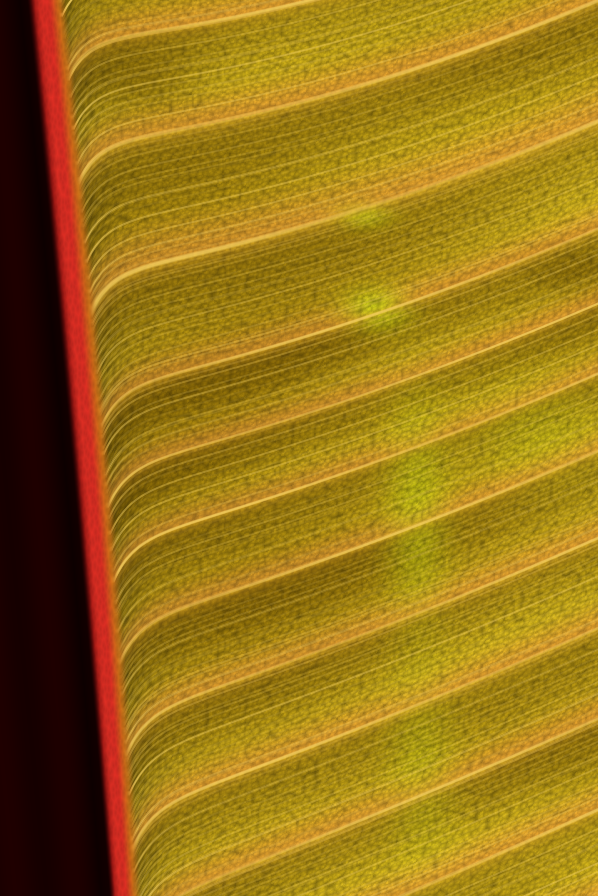
Give the GLSL for this texture, as a WebGL 1 fragment shader.

```glsl
precision highp float;
// A backlit leaf: dark ground, glowing red midrib and curved veins over grainy tissue.
uniform vec2 u_resolution;

const vec3 GROUND = vec3(0.12, 0.0, 0.0);
const vec3 RIB_DARK = vec3(0.42, 0.03, 0.03);
const vec3 RIB_RED = vec3(0.82, 0.17, 0.13);
const vec3 RIB_ORANGE = vec3(0.78, 0.42, 0.09);
const vec3 SHADE = vec3(0.40, 0.30, 0.01);
const vec3 OLIVE = vec3(0.60, 0.48, 0.05);
const vec3 GOLD = vec3(0.75, 0.65, 0.10);
const vec3 TAN = vec3(0.78, 0.53, 0.17);
const vec3 LIME = vec3(0.68, 0.76, 0.06);
const vec3 VEIN = vec3(0.96, 0.82, 0.38);
const float HOOK_DROP = 0.038;    // how far veins dip beside the midrib
const float HOOK_REACH = 0.024;   // how quickly that dip fades out
const float VEIN_SPACING = 0.1035;
const float GRAIN_SIZE = 0.0048;

float hash(vec2 p) {
  p = fract(p * vec2(0.1031, 0.1137));
  p += dot(p, p.yx + 33.33);
  return fract((p.x + p.y) * p.x * 17.0 + p.y * 41.0);
}

// Cellular noise: distance to the nearest scattered point.
float cells(vec2 p) {
  vec2 id = floor(p), f = fract(p);
  float nearest = 2.0;
  for (int j = -1; j <= 1; j++) {
    for (int i = -1; i <= 1; i++) {
      vec2 o = vec2(float(i), float(j));
      vec2 seed = vec2(hash(id + o), hash(id + o + 57.0));
      nearest = min(nearest, length(o + seed - f));
    }
  }
  return nearest;
}

// Layered sines for broad, soft tonal drift, about -1 to 1.
float drift(vec2 p) {
  return (sin(p.x + 1.7 * sin(p.y * 0.8)) + sin(p.y * 1.3 + 1.4 * sin(p.x * 0.7 + 2.0))) * 0.5;
}

float blob(vec2 p, vec2 centre, vec2 size) {
  vec2 q = (p - centre) / size;
  return exp(-dot(q, q));
}

// One irregular thin line in each of the repeats across the vein coordinate.
float fineVeins(float v, float repeats, float width, float stretch, float seed) {
  float id = floor(v * repeats);
  float offset = mix(0.25, 0.75, hash(vec2(id, seed)));
  float dist = abs(fract(v * repeats) - offset) / (repeats * stretch);
  float strength = mix(0.2, 1.0, hash(vec2(id, seed + 9.0)));
  return strength * (1.0 - smoothstep(width * 0.25, width, dist));
}

void main() {
  vec2 p = gl_FragCoord.xy / u_resolution.y;
  float pixel = 1.0 / u_resolution.y;
  float bow = 4.0 * p.y * (1.0 - p.y);
  float ribEdge = mix(0.125, 0.034, p.y) + 0.003 * bow;
  float leafEdge = mix(0.152, 0.068, p.y) + 0.006 * bow;
  float d = max(p.x - leafEdge, 0.0);

  // Vein coordinate: constant along each curved vein.
  float x = p.x - 0.4;
  float level = p.y - 0.35 * x;
  float slope = 0.42 - 0.14 * level;
  float curve = 0.06 + 0.2 * level;
  float hook = HOOK_DROP * exp(-d / HOOK_REACH);
  float v = p.y - slope * x - curve * x * x + hook;
  float stretch = length(vec2(slope + 2.0 * curve * x + hook / HOOK_REACH, 1.0));
  float crowd = (v - 0.66) / 0.17;
  float order = (v + 0.02) / VEIN_SPACING + 0.6 * exp(-crowd * crowd);
  float ramp = fract(order);
  float veinDist = abs(fract(order + 0.5) - 0.5) * VEIN_SPACING / stretch;

  // Pleated tissue: tan above each vein, darkest just under the next.
  float pleat = smoothstep(0.1, 0.85, ramp) * (1.0 - smoothstep(0.93, 1.0, ramp));
  float tone = drift(vec2(p.x * 9.0, v * 19.0));
  float middle = blob(p, vec2(0.22, 0.50), vec2(0.25, 0.27));
  vec3 leaf = mix(GOLD, OLIVE, clamp(0.32 + 0.3 * tone + 0.6 * middle, 0.0, 1.0));
  leaf = mix(leaf, TAN * (1.0 - 0.14 * middle), 0.75 * (1.0 - smoothstep(0.0, 0.4, ramp)));
  leaf = mix(leaf, SHADE, pleat * (0.48 + 0.2 * middle + 0.12 * tone));
  float murk = blob(p, vec2(0.65, 0.70), vec2(0.06, 0.025))
    + blob(p, vec2(0.16, 0.91), vec2(0.06, 0.04));
  leaf = mix(leaf, SHADE, 0.5 * murk);

  // Green light showing through in patches.
  float glow = 0.8 * blob(p, vec2(0.42, 0.655), vec2(0.035, 0.022))
    + 0.6 * blob(p, vec2(0.405, 0.76), vec2(0.03, 0.014))
    + 0.45 * blob(p, vec2(0.465, 0.43), vec2(0.035, 0.12))
    + 0.3 * blob(p, vec2(0.47, 0.14), vec2(0.04, 0.10))
    + 0.25 * blob(p, vec2(0.60, 0.52), vec2(0.08, 0.06));
  leaf = mix(leaf, LIME, min(glow, 0.8));

  // Grain, stretched a little along the veins.
  float grain = cells(vec2(p.x * 0.75, v) / GRAIN_SIZE);
  float speck = hash(floor(vec2(p.x, v) * 360.0));
  leaf *= 1.0 + 0.38 * (0.5 - grain) + 0.12 * (speck - 0.5);

  // Shadow beside the midrib, then the fine and main veins.
  float nearRib = exp(-d / 0.026);
  leaf *= 1.0 - 0.30 * nearRib;
  float thin = max(0.0016, pixel);
  float fine = 0.38 * fineVeins(v, 58.0, thin, stretch, 3.0)
    + 0.22 * fineVeins(v, 120.0, thin, stretch, 11.0);
  leaf = mix(leaf, VEIN, fine * (1.0 + 0.7 * nearRib));
  float shine = 0.55 + 0.2 * sin(p.x * 11.0 + floor(order + 0.5) * 2.3);
  leaf = mix(leaf, TAN * 1.08, 0.45 * exp(-veinDist / 0.007));
  leaf = mix(leaf, VEIN, shine * (1.0 - smoothstep(0.0005, max(0.0026, 1.3 * pixel), veinDist)));

  // Midrib: dark left rim, red body, orange seam against the leaf.
  float across = (p.x - ribEdge) / (leafEdge - ribEdge);
  vec3 rib = mix(RIB_DARK, RIB_RED, smoothstep(-0.1, 0.35, across));
  rib = mix(rib, RIB_ORANGE, smoothstep(0.55, 0.95, across));
  rib *= 0.93 + 0.14 * cells(p / vec2(0.004, 0.009));
  vec3 ground = GROUND * (0.85 + 0.15 * sin(p.x * 90.0 + p.y * 9.0));
  ground *= 1.0 - 0.45 * exp(-abs(p.x - ribEdge + 0.012) / 0.012);

  vec3 color = mix(ground, rib, smoothstep(-0.12, 0.16, across));
  color = mix(color, leaf, smoothstep(-0.005, 0.007, p.x - leafEdge));
  gl_FragColor = vec4(clamp(color, 0.0, 1.0), 1.0);
}
```
